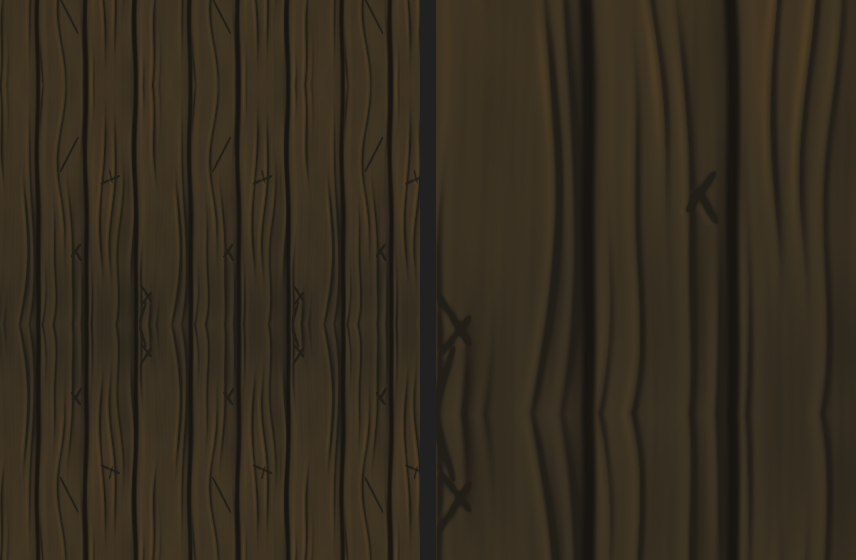
Left, the full canvas; right, a detail of the centre.
Write a WebGL 2 fragment shader that draws this texture.

```glsl
#version 300 es
precision highp float;
// Dark painted wood planks with wavy grain, carved nicks, repeating across and mirrored down.
uniform vec2 u_resolution;
out vec4 fragColor;

const float TAU = 6.28318;

float hash(vec2 p) {
  return fract(sin(dot(p, vec2(41.3, 289.1))) * 4375.5);
}

float bell(float d, float width) {
  return exp(-d * d / (width * width));
}

// Cellular noise that wraps across the tile: distance to the nearest point.
float cells(vec2 p, float wrap) {
  vec2 cell = floor(p);
  float nearest = 2.0;
  for (int j = -1; j <= 1; j++) {
    for (int i = -1; i <= 1; i++) {
      vec2 c = cell + vec2(i, j);
      vec2 id = vec2(mod(c.x, wrap), c.y);
      vec2 point = c + vec2(hash(id), hash(id + 17.0));
      nearest = min(nearest, length(p - point));
    }
  }
  return nearest;
}

// Ridge-and-groove relief of the long grain lines inside one plank.
float grainLines(float x, float v, float plank, float left, float width) {
  float relief = 0.0;
  for (int k = 0; k < 5; k++) {
    float id = float(k);
    float seed = hash(vec2(plank + 3.0, id));
    float s = (id + 0.3 + 0.5 * seed) / 5.0;
    float phase = plank * 2.1 + id * 0.55;
    float sway = 0.022 * sin(v * 3.6 + phase) + 0.009 * sin(v * 8.0 + phase * 1.7 + seed);
    sway -= 0.022 * exp(-v * 7.0);
    float d = x - left - s * width - sway * (0.35 + 2.6 * s * (1.0 - s));
    float strength = smoothstep(-0.75, 0.5, sin(v * (2.0 + 2.0 * seed) + seed * 30.0));
    float weight = strength * (0.6 + 0.4 * seed);
    relief += weight * (0.30 * bell(d + 0.014, 0.013) - 0.40 * bell(d - 0.003, 0.010));
    relief -= weight * 0.10 * smoothstep(0.06, 0.0, d) * step(0.0, d);
  }
  return relief;
}

// Tapered nick: x is the cut, y is its lit lower-left lip.
vec2 nick(vec2 p, vec4 ends) {
  vec2 along = ends.zw - ends.xy;
  float h = clamp(dot(p - ends.xy, along) / dot(along, along), 0.0, 1.0);
  float width = 0.004 + 0.009 * sqrt(h * (1.0 - h));
  float cut = bell(length(p - ends.xy - along * h), width);
  float lip = bell(length(p + vec2(0.015, 0.004) - ends.xy - along * h), width);
  return vec2(cut, lip);
}

void main() {
  // One unit is one tile width; the tile folds over at regular heights.
  vec2 p = gl_FragCoord.xy / u_resolution.y * 3.675;
  float x = fract(p.x - 0.249);
  float v = abs(mod(p.y - 1.545 + 1.57, 3.14) - 1.57);

  // Three planks per tile, with slightly wavering joints.
  float wobble = 0.005 * sin(v * 4.0) + 0.003 * sin(v * 9.0 + 1.0);
  float bx = fract(x - wobble);
  float plank = step(0.316, bx) + step(0.641, bx);
  float left = plank < 0.5 ? 0.0 : (plank < 1.5 ? 0.316 : 0.641);
  float right = plank < 0.5 ? 0.316 : (plank < 1.5 ? 0.641 : 1.0);
  float fromLeft = bx - left;
  float fromRight = right - bx;

  // Broad stains and fine vertical streaks.
  float tone = 0.47;
  tone += 0.16 * (cells(vec2(x * 6.0, v * 2.2), 6.0) - 0.45);
  float drift = 1.5 * sin(v * 2.3 + plank);
  tone += 0.025 * sin(TAU * 17.0 * x + drift) * sin(v * 3.0 + TAU * 2.0 * x);
  tone += 0.018 * sin(TAU * 41.0 * x + 2.0 * drift) * sin(v * 5.0 + TAU * 5.0 * x);
  tone -= 0.10 * bell(v - 0.15, 0.6);

  // Grain, then rounded plank edges with a lit left shoulder.
  tone += grainLines(bx, v, plank, left, right - left);
  tone += 0.16 * bell(fromLeft - 0.045, 0.018);
  tone -= 0.30 * exp(-fromRight / 0.030) + 0.22 * exp(-fromLeft / 0.018);

  // Nicks as start and end points within the folded tile.
  vec4 nicks[8] = vec4[8](
    vec4(0.148, 1.005, 0.263, 1.23), vec4(0.411, 0.923, 0.536, 0.976),
    vec4(0.47, 1.01, 0.49, 0.93), vec4(0.22, 0.445, 0.278, 0.526),
    vec4(0.244, 0.488, 0.282, 0.42), vec4(0.679, 0.254, 0.742, 0.153),
    vec4(0.742, 0.21, 0.684, 0.134), vec4(0.708, 0.144, 0.67, 0.02));
  for (int i = 0; i < 8; i++) {
    vec2 mark = nick(vec2(x, v), nicks[i]);
    tone += 0.14 * mark.y - 0.48 * mark.x;
  }

  // Tone ramp from shadow through brown to ochre, greyer beside the fold.
  tone = clamp(tone, 0.0, 1.0);
  vec3 shadow = vec3(0.13, 0.115, 0.09);
  vec3 brown = mix(vec3(0.245, 0.202, 0.133), vec3(0.225, 0.192, 0.132), bell(v, 0.5));
  vec3 ochre = vec3(0.345, 0.26, 0.14);
  vec3 color = mix(shadow, brown, smoothstep(0.0, 0.5, tone));
  color = mix(color, ochre, smoothstep(0.45, 1.0, tone));

  // Dark joint between planks.
  float joint = min(fromLeft, fromRight);
  color = mix(color, vec3(0.085, 0.077, 0.062), 0.9 * smoothstep(0.022, 0.005, joint));
  fragColor = vec4(color, 1.0);
}
```
